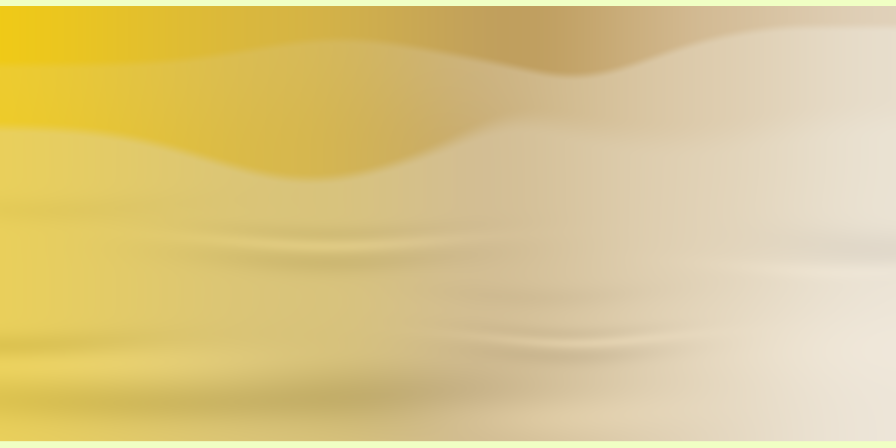
A Shadertoy shader for this background:

```glsl
float bump(float x, float center, float width) {
    float d = (x - center) / width;
    return exp(-d * d);
}

// Saturated gold fading to sand, seen above the veils
vec3 goldRamp(float x) {
    vec3 c = mix(vec3(0.95, 0.80, 0.07), vec3(0.83, 0.70, 0.28), smoothstep(-0.1, 0.42, x));
    c = mix(c, vec3(0.75, 0.62, 0.37), smoothstep(0.32, 0.60, x));
    c = mix(c, vec3(0.82, 0.72, 0.56), smoothstep(0.57, 0.80, x));
    return mix(c, vec3(0.88, 0.82, 0.73), smoothstep(0.72, 1.02, x));
}

// Pale cloth from yellow to ivory
vec3 clothRamp(float x) {
    vec3 c = mix(vec3(0.92, 0.82, 0.36), vec3(0.85, 0.77, 0.50), smoothstep(-0.1, 0.38, x));
    c = mix(c, vec3(0.83, 0.75, 0.59), smoothstep(0.34, 0.56, x));
    c = mix(c, vec3(0.88, 0.82, 0.71), smoothstep(0.52, 0.80, x));
    return mix(c, vec3(0.92, 0.89, 0.83), smoothstep(0.74, 1.02, x));
}

// Crest lines, measured downward from the top
float upperCrest(float x) {
    return 0.142 - 0.085 * smoothstep(0.6, 0.9, x)
        - 0.056 * bump(x, 0.38, 0.14) + 0.032 * bump(x, 0.66, 0.09);
}

float lowerCrest(float x) {
    return 0.282 - 0.02 * x + 0.125 * bump(x, 0.35, 0.17)
        - 0.028 * bump(x, 0.575, 0.07) + 0.045 * bump(x, 0.76, 0.13);
}

// Sagging soft band: center x, depth, half width, brightness
float band(vec2 p, vec4 f, float thickness) {
    float side = (p.x - f.x) / f.z;
    float sag = 0.025 * side * side / (1.0 + 0.5 * side * side);
    return f.w * exp(-side * side) * bump(p.y + sag, f.y, thickness);
}

// Broad shades and glints across the cloth
const vec4 SHADES[10] = vec4[10](
    vec4(0.00, 0.775, 0.16, -0.055), vec4(0.12, 0.81, 0.30, 0.025),
    vec4(0.18, 0.90, 0.32, -0.065), vec4(0.43, 0.88, 0.14, -0.05),
    vec4(0.61, 0.93, 0.16, 0.035), vec4(1.00, 0.56, 0.12, -0.05),
    vec4(0.94, 0.607, 0.14, 0.025), vec4(0.61, 0.665, 0.13, -0.02),
    vec4(0.05, 0.47, 0.16, -0.02), vec4(0.92, 0.78, 0.20, 0.02));
const float THICKNESS[10] = float[10](
    0.03, 0.035, 0.045, 0.09, 0.045, 0.045, 0.018, 0.025, 0.03, 0.08);

float foldLight(vec2 p) {
    float light = 0.0;
    for (int i = 0; i < 10; i++) light += band(p, SHADES[i], THICKNESS[i]);

    // Two pleats, each a bright ridge between shadows
    for (int i = 0; i < 2; i++) {
        vec3 pleat = mix(vec3(0.37, 0.55, 0.145), vec3(0.64, 0.767, 0.115), float(i));
        float size = pleat.z / 0.145;
        light += band(p, vec4(pleat, 0.037), 0.014 * size);
        light += band(p, vec4(pleat + vec3(0.0, -0.028 * size, 0.0), -0.028), 0.02 * size);
        light += band(p, vec4(pleat + vec3(0.0, 0.036 * size, 0.01), -0.043), 0.028 * size);
    }
    return light;
}

void mainImage(out vec4 fragColor, in vec2 fragCoord) {
    vec2 p = fragCoord / iResolution.xy;
    p.y = 1.0 - p.y;
    vec3 cloth = clothRamp(p.x);
    vec3 color = goldRamp(p.x);

    // Upper veil, densest along its crest
    float depth = p.y - upperCrest(p.x);
    float density = mix(0.33, 0.72, smoothstep(0.35, 0.65, p.x));
    density *= 1.0 - 0.45 * smoothstep(0.0, 0.25, depth) * (1.0 - smoothstep(0.45, 0.7, p.x));
    color = mix(color, cloth, density * smoothstep(-0.010, 0.016, depth));

    // Lower veil
    depth = p.y - lowerCrest(p.x);
    float softness = mix(0.016, 0.045, smoothstep(0.4, 0.75, p.x));
    color = mix(color, cloth, 0.92 * smoothstep(-softness, softness, depth));

    // Folds and the ivory glow at lower right
    color += foldLight(p) * vec3(1.0, 1.0, 0.95);
    float glow = smoothstep(0.65, 1.05, p.x) * smoothstep(0.35, 0.85, p.y);
    color = mix(color, vec3(0.94, 0.91, 0.87), 0.5 * glow);

    // Pale strips along the top and bottom
    float blur = 0.5 / iResolution.y;
    float inside = smoothstep(0.0135 - blur, 0.0135 + blur, p.y)
        * (1.0 - smoothstep(0.985 - blur, 0.985 + blur, p.y));
    color = mix(vec3(0.94, 1.0, 0.77), color, inside);
    fragColor = vec4(clamp(color, 0.0, 1.0), 1.0);
}
```
